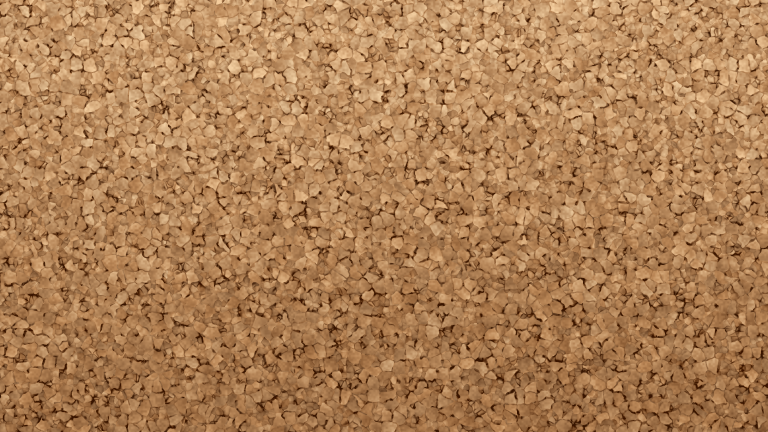
This texture is drawn by a WebGL 1 fragment shader. Its source:

```glsl
precision highp float;

uniform vec2 u_resolution;

const vec3 BARK = vec3(0.38, 0.22, 0.10);
const vec3 CORK = vec3(0.72, 0.53, 0.35);
const vec3 CREAM = vec3(0.86, 0.70, 0.52);

float hash(vec2 p) {
  return fract(sin(dot(p, vec2(127.1, 311.7))) * 43758.5453);
}

vec2 hash2(vec2 p) {
  return vec2(hash(p), hash(p + 57.3));
}

float noise(vec2 p) {
  vec2 i = floor(p);
  vec2 f = fract(p);
  f = f * f * (3.0 - 2.0 * f);
  return mix(mix(hash(i), hash(i + vec2(1.0, 0.0)), f.x),
             mix(hash(i + vec2(0.0, 1.0)), hash(i + 1.0), f.x), f.y);
}

// Angular cell: x = distance to its border, y = random id, zw = offset to its centre
vec4 grain(vec2 p) {
  vec2 base = floor(p);
  vec2 f = fract(p);
  vec2 nearest = vec2(0.0);
  vec2 nearestCell = vec2(0.0);
  float best = 8.0;
  for (int y = -1; y <= 1; y++) {
    for (int x = -1; x <= 1; x++) {
      vec2 cell = vec2(float(x), float(y));
      vec2 toCentre = cell + hash2(base + cell) - f;
      float d = dot(toCentre, toCentre);
      if (d < best) {
        best = d;
        nearest = toCentre;
        nearestCell = cell;
      }
    }
  }
  float border = 8.0;
  for (int y = -2; y <= 2; y++) {
    for (int x = -2; x <= 2; x++) {
      vec2 cell = nearestCell + vec2(float(x), float(y));
      vec2 toCentre = cell + hash2(base + cell) - f;
      vec2 across = toCentre - nearest;
      if (dot(across, across) > 0.0001) {
        border = min(border, dot(0.5 * (nearest + toCentre), normalize(across)));
      }
    }
  }
  return vec4(border, hash(base + nearestCell + 19.7), nearest);
}

// Brightness of one chip, tilted in a random direction
float chipLevel(vec4 g, float low, float high) {
  float angle = g.y * 91.0;
  float tilt = dot(g.zw, vec2(cos(angle), sin(angle)));
  return mix(low, high, g.y) + 0.10 * tilt;
}

float crevice(float border, float width) {
  return 1.0 - smoothstep(0.0, width, border);
}

vec3 corkRamp(float level) {
  vec3 shade = mix(BARK, CORK, (level - BARK.r) / (CORK.r - BARK.r));
  vec3 light = mix(CORK, CREAM, (level - CORK.r) / (CREAM.r - CORK.r));
  return mix(shade, light, step(CORK.r, level));
}

// Soft light from above, dimmer towards the lower right
float lighting(vec2 p) {
  float fall = mix(-0.075, 0.065, smoothstep(-0.1, 1.1, p.y));
  float patches = 0.025 * (noise(p * 3.0 + 4.0) - 0.5);
  return fall + patches - 0.02 * p.x * (1.0 - p.y);
}

vec3 corkBoard(vec2 p) {
  vec2 wobble = vec2(noise(p * 110.0), noise(p * 110.0 + 31.0)) - 0.5;
  vec2 q = p + 0.006 * wobble;
  vec4 small = grain(q * 72.0);
  vec4 large = grain(q * 39.0 + 12.4);
  float depth = smoothstep(0.45, 0.95, noise(p * 85.0 + 8.0));

  // Small chips and the gaps between them
  float level = chipLevel(small, 0.65, 0.83);
  level -= mix(0.05, 0.34, depth) * crevice(small.x, 0.18);
  level -= mix(0.06, 0.34, depth) * crevice(large.x, 0.17);

  // Large chips lie over part of the small ones
  float shown = step(0.36, fract(large.y * 37.0));
  float cover = shown * smoothstep(0.02, 0.10, large.x - 0.07 * depth);
  level = mix(level, chipLevel(large, 0.68, 0.82), cover);

  // Fibre and pores
  level += 0.11 * (noise(p * 210.0) - 0.5) + 0.06 * (noise(p * 120.0) - 0.5);
  level += lighting(p);

  float warmth = mix(fract(small.y * 13.0), fract(large.y * 13.0), cover) - 0.5;
  return corkRamp(clamp(level, 0.22, 0.95)) + warmth * vec3(0.02, -0.01, -0.03);
}

void main() {
  vec3 colour = vec3(0.0);
  for (int y = 0; y < 2; y++) {
    for (int x = 0; x < 2; x++) {
      vec2 offset = 0.5 * vec2(float(x), float(y)) - 0.25;
      colour += corkBoard((gl_FragCoord.xy + offset) / u_resolution.y);
    }
  }
  gl_FragColor = vec4(colour * 0.25, 1.0);
}
```
